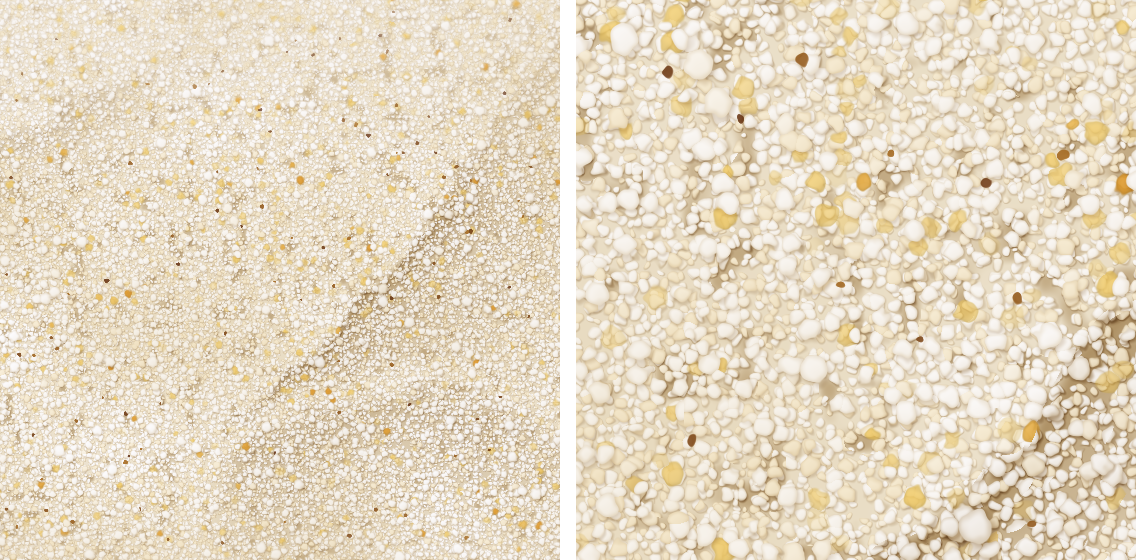
Left, the full canvas; right, a detail of the centre.
A Shadertoy shader for this texture:

```glsl
// Coarse pale flour heaped in soft dunes: layers of jittered round grains are
// stacked from fine to large, with yellow flakes and dark bran specks between.
// A slope function deepens the gaps on shaded sides; focus softens to the top.

const vec3 TIP_COLOR    = vec3(0.978, 0.972, 0.966);
const vec3 EDGE_COLOR   = vec3(0.915, 0.878, 0.815);
const vec3 CREAM_TINT   = vec3(0.985, 0.950, 0.860);
const vec3 GAP_LIT      = vec3(0.920, 0.880, 0.795);
const vec3 GAP_SHADED   = vec3(0.640, 0.510, 0.310);
const vec3 SLOPE_TINT   = vec3(0.890, 0.855, 0.800);
const vec3 FLAKE_YELLOW = vec3(0.910, 0.765, 0.370);
const vec3 FLAKE_ORANGE = vec3(0.840, 0.580, 0.160);
const vec3 BRAN_COLOR   = vec3(0.380, 0.190, 0.090);
const vec3 WARM_PATCH   = vec3(0.982, 0.965, 0.930);
const vec3 COOL_PATCH   = vec3(1.012, 1.016, 1.034);
const vec2 LIGHT_DIR    = vec2(-0.55, 0.83);

const float FINE_SCALE   = 160.0;
const float MEDIUM_SCALE = 116.0;
const float COARSE_SCALE = 82.0;
const float LUMP_SCALE   = 53.0;
const float FLAKE_SCALE  = 72.0;
const float BRAN_SCALE   = 105.0;

struct Grain {
    float cover;   // opacity of the topmost grain
    float light;   // 0 at the dim rim, 1 at the lit top
    float halo;    // contact shadow cast on the layer below
    float id;      // random value of the topmost grain
};

vec3 hash3(vec2 cell, float seed) {
    vec3 q = fract(cell.xyx * vec3(0.1031, 0.1030, 0.0973) + seed * 0.137);
    q += dot(q, q.yxz + 33.33);
    return fract((q.xxy + q.yzz) * q.zyx);
}

float noise(vec2 p) {
    vec2 i = floor(p), f = fract(p);
    f = f * f * (3.0 - 2.0 * f);
    float low  = mix(hash3(i, 1.0).x, hash3(i + vec2(1, 0), 1.0).x, f.x);
    float high = mix(hash3(i + vec2(0, 1), 1.0).x, hash3(i + vec2(1, 1), 1.0).x, f.x);
    return mix(low, high, f.y);
}

// One layer of scattered round grains, at most one per cell
Grain scatter(vec2 p, float scale, float density, float seed, float soft) {
    Grain g = Grain(0.0, 0.0, 0.0, 0.0);
    vec2 q = p * scale, base = floor(q);
    float width = soft * scale, best = -9.0;
    for (int y = -1; y <= 1; y++)
    for (int x = -1; x <= 1; x++) {
        vec2 cell = base + vec2(x, y);
        vec3 place = hash3(cell, seed), kind = hash3(cell, seed + 5.3);
        if (kind.x > density) continue;
        vec2 delta = q - cell - 0.15 - 0.7 * place.xy;
        float radius = mix(0.28, 0.54, place.z);
        float inside = radius - length(delta);
        float under = length(delta + LIGHT_DIR * 0.12) / radius;
        g.halo = max(g.halo, 1.0 - smoothstep(0.8, 1.4, under));
        if (inside > best) {
            best = inside;
            vec2 n = delta / radius;
            float dome = 1.0 - dot(n, n);
            g.cover = smoothstep(-width, width, inside);
            g.light = clamp(smoothstep(-0.1, 0.8, dome) * 0.8 + 0.12
                            + 0.25 * dot(n, LIGHT_DIR), 0.0, 1.0);
            g.id = kind.y;
        }
    }
    return g;
}

// Shade of the dune slopes: 0 in full light, 1 under the steep ridge
float slopeShade(vec2 p) {
    p += (vec2(noise(p * 13.0), noise(p * 13.0 + 40.0)) - 0.5) * 0.035;
    p += (vec2(noise(p * 45.0), noise(p * 45.0 + 20.0)) - 0.5) * 0.016;
    float crest = 0.335 - 1.1 * (p.x - 0.74) * (p.x - 0.74);
    float ridge = (p.x - 0.44 - 0.86 * (p.y - 0.25)
                   - 0.025 * sin((p.y - 0.35) * 8.0)) * 0.76;
    float steep = smoothstep(-0.008, 0.016, ridge)
                * (0.65 * exp(-max(ridge, 0.0) / 0.032) + 0.38 * exp(-max(ridge, 0.0) / 0.22));
    steep *= smoothstep(-0.02, 0.06, p.y - crest) * smoothstep(0.18, 0.30, p.y);
    steep *= 1.0 - 0.70 * smoothstep(0.55, 0.80, p.y);
    float drop = crest - p.y;
    float mound = 0.62 * smoothstep(0.0, 0.08, drop) * exp(-max(drop, 0.0) / 0.15)
                * smoothstep(0.34, 0.46, p.x) * (1.0 - 0.5 * smoothstep(0.85, 1.05, p.x));
    float fall = 0.74 + 0.55 * p.x - p.y;
    float far = 0.38 * smoothstep(-0.015, 0.02, fall) * exp(-max(fall, 0.0) / 0.05)
              * (1.0 - smoothstep(0.10, 0.40, p.x));
    return clamp(max(max(steep, mound), far), 0.0, 1.0);
}

// Lay one grain layer over the colour beneath it
vec3 layGrains(vec3 under, Grain g, float creamShare, float shade, float focus) {
    vec3 rim = mix(EDGE_COLOR, EDGE_COLOR * SLOPE_TINT, shade);
    vec3 body = mix(rim, TIP_COLOR, mix(0.68, g.light, focus));
    body *= mix(vec3(1.0), CREAM_TINT, 1.0 - smoothstep(creamShare - 0.1, creamShare + 0.1, g.id));
    float depth = mix(0.13, 0.36, shade) * focus;
    under *= 1.0 - g.halo * depth * vec3(0.75, 1.0, 1.35);
    return mix(under, body, g.cover);
}

void mainImage(out vec4 fragColor, in vec2 fragCoord) {
    vec2 uv = fragCoord / iResolution.y;
    float blur = 0.0022 * smoothstep(0.60, 1.0, uv.y)
               + 0.0008 * (1.0 - smoothstep(0.0, 0.12, uv.y));
    float soft = 0.8 / iResolution.y + blur;
    float focus = 1.0 - 170.0 * blur;
    float shade = slopeShade(uv);
    float patches = noise(uv * 9.0 + 7.0);
    float pocket = smoothstep(0.55, 0.95, noise(uv * 62.0 + 3.0)) * focus;
    float coarse = clamp(1.6 * shade + 0.5 * (1.0 - smoothstep(0.1, 0.45, uv.x))
                   * (1.0 - smoothstep(0.5, 0.75, uv.y)) + 0.3 * smoothstep(0.6, 1.0, uv.x), 0.0, 1.0);

    // Wobble that makes the round grains irregular
    vec2 p = uv + (vec2(noise(uv * 190.0), noise(uv * 190.0 + 60.0)) - 0.5) * 0.0034;

    // Powder bed and small grains, with scattered deeper pockets
    vec3 col = mix(GAP_LIT, GAP_SHADED, max(shade, 0.55 * pocket));
    float hollow = max(shade, 0.40 * pocket);
    col = layGrains(col, scatter(p, FINE_SCALE, 0.92 - 0.25 * hollow, 2.0, soft), 0.38, hollow, focus);
    col = layGrains(col, scatter(p + 0.31, MEDIUM_SCALE, 0.74 - 0.25 * hollow, 11.0, soft), 0.28, hollow, focus);

    // Yellow and orange flakes
    Grain flake = scatter(p + 0.57, FLAKE_SCALE, 0.05 + 0.14 * patches, 23.0, soft * 1.5);
    vec3 flakeColor = mix(FLAKE_YELLOW, FLAKE_ORANGE, smoothstep(0.85, 1.0, flake.id));
    col = mix(col, flakeColor * (0.90 + 0.14 * flake.light),
              flake.cover * mix(0.15, 0.90, flake.id) * (0.6 + 0.4 * focus));

    // Large grains, denser on the coarse slopes
    col = layGrains(col, scatter(p + 0.73, COARSE_SCALE, 0.26 + 0.22 * coarse, 31.0, soft), 0.12, shade, focus);
    col = layGrains(col, scatter(p + 0.19, LUMP_SCALE, 0.02 + 0.16 * coarse, 43.0, soft), 0.0, shade, focus);

    // Dark bran specks
    Grain bran = scatter(p + 0.41, BRAN_SCALE, 0.008, 57.0, soft);
    float core = smoothstep(0.45, 0.85, bran.light) * bran.cover;
    col = mix(col, mix(BRAN_COLOR, FLAKE_ORANGE, 0.6 * bran.id), core * 0.9 * focus);

    // Broad light over the dunes
    col *= mix(vec3(1.0), vec3(0.960, 0.950, 0.935), shade);
    col *= mix(WARM_PATCH, COOL_PATCH, noise(uv * 5.0 + 2.0));
    fragColor = vec4(clamp(col, 0.0, 1.0), 1.0);
}
```
